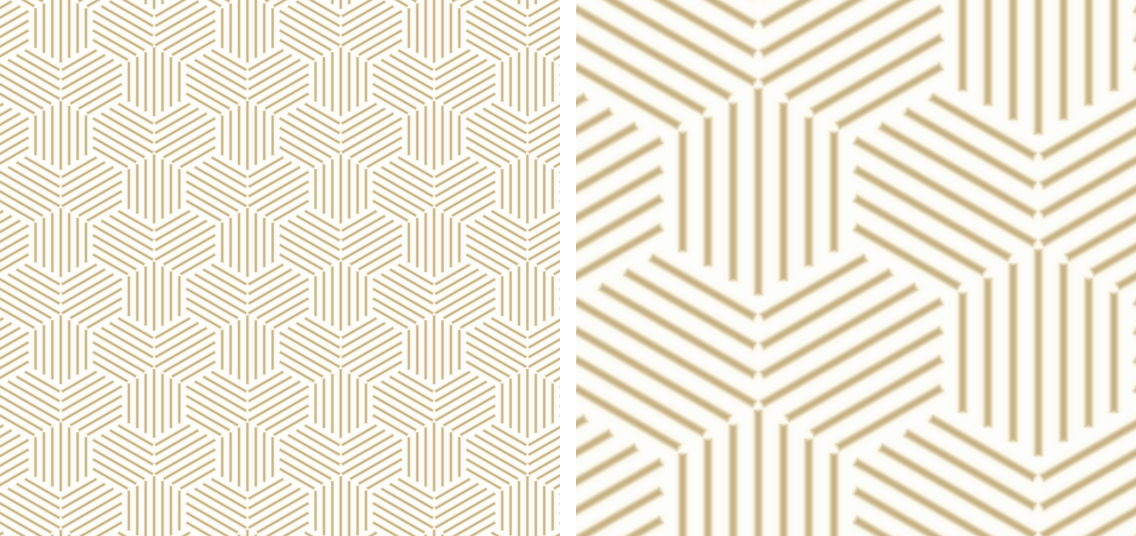
Left, the full canvas; right, a detail of the centre.
This pattern is drawn by a WebGL 1 fragment shader. Its source:

```glsl
precision highp float;
// Gold line weave: a honeycomb of regular hexagons, each hatched with seven
// parallel strokes. The hatching turns by 60 degrees between neighbours, so
// three directions alternate. The nearest hexagon is found by a double grid.

uniform vec2 u_resolution;

#define REPEATS vec2(3.0, 5.0)        // whole periods across and up
#define PHASE vec2(0.3255, 0.737)     // upright hexagon, in periods
#define SPACING 0.234                 // between strokes, in hexagon sides
#define HALF_WIDTH 0.033              // half of a stroke
#define END_GAP 0.041                 // stroke end to hexagon border
#define SIDE_STROKES 3.0              // strokes on each side of the middle one
#define SOFTNESS 0.028                // least edge blur
#define HALO_REACH 0.075              // width of the cream fringe
#define PAPER vec3(0.992, 0.992, 0.984)
#define CREAM vec3(0.990, 0.980, 0.935)
#define GOLD vec3(0.785, 0.705, 0.530)

const float SQRT3 = 1.7320508;

// Centre of the pointy-topped hexagon (side 1) that holds p
vec2 hexCentre(vec2 p) {
  vec2 grid = vec2(SQRT3, 3.0);
  vec2 a = grid * floor(p / grid + 0.5);
  vec2 b = grid * (floor(p / grid) + 0.5);
  vec2 da = p - a;
  vec2 db = p - b;
  return dot(da, da) < dot(db, db) ? a : b;
}

// Signed distance to the strokes of one hexagon, q measured from its centre
float hatchDistance(vec2 q, float angle) {
  vec2 dir = vec2(cos(angle), sin(angle));
  float along = dot(q, dir);
  float across = dot(q, vec2(-dir.y, dir.x));
  float index = clamp(floor(across / SPACING + 0.5), -SIDE_STROKES, SIDE_STROKES);
  float offset = index * SPACING;
  float halfLength = 1.0 - abs(offset) / SQRT3 - END_GAP;
  vec2 e = abs(vec2(across - offset, along)) - vec2(HALF_WIDTH, halfLength);
  return length(max(e, 0.0)) + min(max(e.x, e.y), 0.0);
}

void main() {
  // One period holds six hexagons: 3 sqrt(3) wide and 3 sides high
  vec2 period = vec2(3.0 * SQRT3, 3.0);
  vec2 uv = gl_FragCoord.xy / u_resolution;
  vec2 p = (uv * REPEATS - PHASE) * period;

  // Direction depends on the half-column of the hexagon
  vec2 centre = hexCentre(p);
  float column = floor(centre.x * 2.0 / SQRT3 + 0.5);
  float turn = mod(-column, 3.0);
  float d = hatchDistance(p - centre, radians(90.0 + 60.0 * turn));

  // Cream fringe, then the stroke itself
  float blur = max(SOFTNESS, period.y * REPEATS.y / u_resolution.y);
  float halo = 1.0 - smoothstep(HALF_WIDTH * 0.5, HALO_REACH, d);
  float stroke = 1.0 - smoothstep(-blur, blur, d);
  vec3 color = mix(mix(PAPER, CREAM, halo), GOLD, stroke);
  gl_FragColor = vec4(color, 1.0);
}
```
